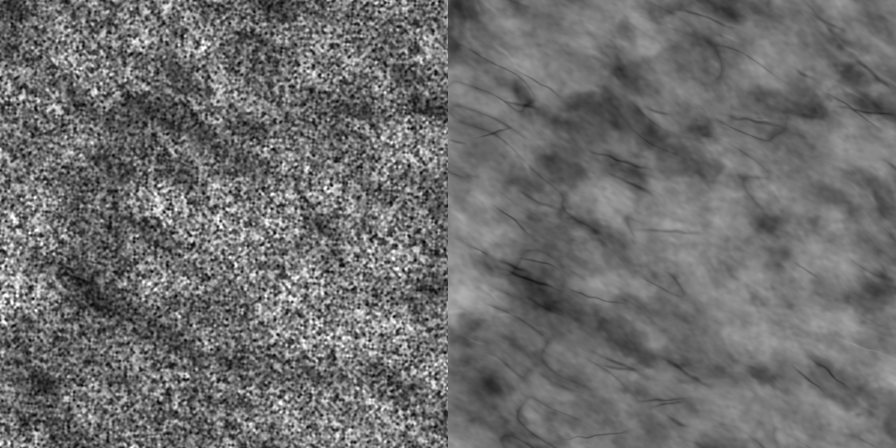
This texture is drawn by a WebGL 2 fragment shader. Its source:

```glsl
#version 300 es
precision highp float;
// Mottled grey streaked surface in two panels: speckled on the left, clean on the right.

#define BASE_TONE 0.472
#define CLOUD_GAIN 0.25
#define DETAIL_GAIN 0.32
#define BLOTCH_DEPTH 0.15
#define STREAK_DEPTH 0.13
#define SCRATCH_DEPTH 0.13
#define PATCH_LIFT 0.07
#define GRAIN_FREQ 150.0
#define GRAIN_GAIN 2.05
#define STREAK_ANGLE -0.56
#define SCRATCH_COUNT 46
#define PATCH_COUNT 8

uniform vec2 u_resolution;
out vec4 fragColor;

float hash(vec2 p) {
    vec3 a = fract(p.xyx * vec3(0.1031, 0.1030, 0.0973));
    a += dot(a, a.yzx + 33.33);
    return fract((a.x + a.y) * a.z);
}

mat2 rotation(float angle) {
    float c = cos(angle), s = sin(angle);
    return mat2(c, -s, s, c);
}

float noise(vec2 p) {
    vec2 cell = floor(p), f = fract(p);
    f = f * f * (3.0 - 2.0 * f);
    float low = mix(hash(cell), hash(cell + vec2(1, 0)), f.x);
    float high = mix(hash(cell + vec2(0, 1)), hash(cell + vec2(1, 1)), f.x);
    return mix(low, high, f.y);
}

float fbm(vec2 p) {
    float sum = 0.0, weight = 0.53;
    for (int i = 0; i < 4; i++) {
        sum += weight * noise(p);
        p = rotation(0.35) * p * 2.03 + 17.3;
        weight *= 0.5;
    }
    return sum;
}

// Thin tapered bowed marks, mostly dark and mostly along the grain
float scratches(vec2 p) {
    float sum = 0.0;
    for (int i = 0; i < SCRATCH_COUNT; i++) {
        float id = float(i) + 1.0;
        vec2 center = vec2(hash(vec2(id, 3.1)), hash(vec2(id, 7.7)));
        float spread = hash(vec2(id, 11.3)) * 2.0 - 1.0;
        float angle = STREAK_ANGLE + 0.35 * spread + 0.9 * pow(spread, 5.0);
        vec2 local = rotation(angle) * (p - center);
        float reach = mix(0.025, 0.1, hash(vec2(id, 19.9)));
        float along = local.x / reach;
        float bow = 0.012 * (hash(vec2(id, 23.5)) - 0.5) * along * along;
        float width = mix(0.0022, 0.0045, hash(vec2(id, 29.1)));
        float across = (local.y + bow + 0.006 * (noise(p * 45.0) - 0.5)) / width;
        float taper = 1.0 - smoothstep(0.2, 1.0, abs(along));
        float strength = hash(vec2(id, 31.7)) < 0.28 ? -0.45 : 0.9;
        sum += strength * taper * exp(-across * across);
    }
    return clamp(sum, -0.6, 1.2);
}

// Pale islands with ragged borders
float palePatches(vec2 p) {
    float cover = 0.0;
    vec2 warp = vec2(noise(p * 22.0), noise(p * 22.0 + 41.0)) - 0.5;
    for (int i = 0; i < PATCH_COUNT; i++) {
        float id = float(i) + 101.0;
        vec2 center = vec2(hash(vec2(id, 2.3)), hash(vec2(id, 5.9)));
        float radius = mix(0.035, 0.07, hash(vec2(id, 9.1)));
        float d = length(p - center + 0.05 * warp);
        cover = max(cover, 1.0 - smoothstep(0.55 * radius, 1.15 * radius, d));
    }
    return cover;
}

float surface(vec2 p) {
    vec2 q = rotation(STREAK_ANGLE) * p + 5.0;
    vec2 warp = vec2(noise(p * 9.0 + 3.0), noise(p * 9.0 + 57.0)) - 0.5;
    float tone = BASE_TONE;
    tone += CLOUD_GAIN * (fbm(q * vec2(4.0, 6.0)) - 0.5);
    tone += DETAIL_GAIN * (fbm((q + 0.03 * warp) * vec2(13.0, 25.0)) - 0.5);
    tone += 0.06 * (noise(q * vec2(75.0, 115.0)) - 0.5);

    float blotch = fbm((q + 0.05 * warp) * vec2(8.0, 12.0) + 71.0);
    tone -= BLOTCH_DEPTH * smoothstep(0.52, 0.78, blotch);

    float vein = noise((q + 0.035 * warp) * vec2(6.0, 26.0) + 31.0);
    float ridge = pow(1.0 - abs(2.0 * vein - 1.0), 8.0);
    tone -= STREAK_DEPTH * ridge * smoothstep(0.45, 0.7, fbm(p * 6.0 + 13.0));

    tone += PATCH_LIFT * palePatches(p);
    return tone - SCRATCH_DEPTH * scratches(p);
}

void main() {
    vec2 p = gl_FragCoord.xy / u_resolution.y;
    float panelWidth = 0.5 * u_resolution.x / u_resolution.y;
    float tone = surface(vec2(mod(p.x, panelWidth), p.y));

    // Multiplicative speckle from two crossed grain layers
    vec2 g = p * GRAIN_FREQ;
    float grain = 0.5 * (noise(g) + noise(rotation(0.7) * g * 1.13 + 211.0)) - 0.5;
    float speckled = tone * (1.0 + GRAIN_GAIN * grain);

    float leftPanel = clamp(0.5 * u_resolution.x - gl_FragCoord.x + 0.5, 0.0, 1.0);
    fragColor = vec4(vec3(clamp(mix(tone, speckled, leftPanel), 0.0, 1.0)), 1.0);
}
```
